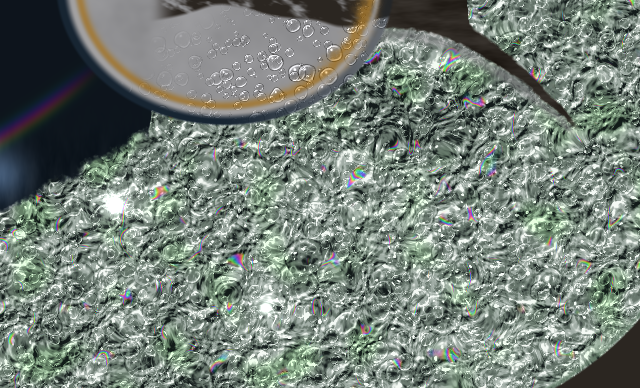
A Shadertoy shader for this texture:

```glsl
const vec2 LIGHT = vec2(-0.5, 0.86);
const vec3 NAVY = vec3(0.05, 0.08, 0.11);
const vec3 BROWN = vec3(0.17, 0.15, 0.13);
const vec3 AMBER = vec3(0.60, 0.43, 0.15);
const vec3 SILVER = vec3(0.57, 0.57, 0.58);

vec2 hash2(vec2 p) {
  vec3 h = fract(p.xyx * vec3(0.1031, 0.1030, 0.0973));
  h += dot(h, h.yzx + 33.33);
  return fract((h.xx + h.yz) * h.zy);
}

float corner(vec2 cell, vec2 offset) {
  return dot(hash2(cell) * 2.0 - 1.0, offset);
}

// Gradient noise
float noise(vec2 p) {
  vec2 i = floor(p), f = p - i, e = vec2(1, 0);
  vec2 u = f * f * (3.0 - 2.0 * f);
  float low = mix(corner(i, f), corner(i + e, f - e), u.x);
  float high = mix(corner(i + e.yx, f - e.yx), corner(i + 1.0, f - 1.0), u.x);
  return 1.4 * mix(low, high, u.y);
}

float fbm(vec2 p) {
  float sum = 0.0, amp = 0.6;
  for (int i = 0; i < 4; i++) {
    sum += amp * noise(p);
    p = mat2(1.6, 1.2, -1.2, 1.6) * p + 7.3;
    amp *= 0.6;
  }
  return sum;
}

vec2 warp(vec2 p) { return vec2(noise(p), noise(p + 19.7)); }

float gauss(float x) { return exp(-x * x); }

float below(float edge, float soft, float x) {
  return 1.0 - smoothstep(edge - soft, edge + soft, x);
}

vec3 rainbow(float t) {
  return 0.5 + 0.5 * cos(6.2832 * (t + vec3(0.0, 0.33, 0.67)));
}

// Tone ramp of the wet green glass
vec3 glassColor(float v) {
  vec3 c = mix(vec3(0.07, 0.10, 0.10), vec3(0.41, 0.47, 0.43), smoothstep(0.0, 0.42, v));
  c = mix(c, vec3(0.63, 0.68, 0.65), smoothstep(0.42, 0.68, v));
  return mix(c, vec3(0.96, 0.98, 0.96), smoothstep(0.7, 1.1, v));
}

// Scattered bubbles drawn over the tone v
float bubbles(vec2 p, float v, float scale, float share, float clearness, float px) {
  vec2 g = p * scale, home = floor(g);
  vec2 bend = 0.09 * warp(g * 1.7);
  float ripple = noise(g * 5.0 + 14.0 * bend);
  for (int k = 0; k < 9; k++) {
    vec2 id = home + vec2(k % 3, k / 3) - 1.0;
    vec2 place = hash2(id + scale), kind = hash2(id + scale + 57.0);
    float radius = mix(0.22, 0.56, kind.x);
    vec2 q = (g - id - 0.5 - 0.7 * (place - 0.5) + bend) / radius;
    float d = length(q), facing = dot(q, LIGHT) / max(d, 0.01);
    float tone = mix(0.08, 0.46, kind.y) + 0.28 * d * d * d;
    tone += 0.5 * gauss((ripple - 0.3 * q.x) / 0.12) * smoothstep(0.1, 0.8, d);
    tone = mix(tone, v, clearness);
    tone += 0.45 * gauss((d - 0.8) / 0.09) * smoothstep(0.3, 0.9, abs(facing));
    tone += 0.8 * gauss(length(q - 0.5 * LIGHT) / 0.13);
    tone -= 0.3 * gauss((d - 0.96) / 0.07);
    float cover = below(1.0, px * scale / radius, d) * step(fract(place.x * 7.0 + kind.y), share);
    v = mix(v, tone, 0.88 * cover);
  }
  return v;
}

vec3 foam(vec2 p, float px) {
  vec2 w = warp(p * 13.0), g = p * 26.0 + 0.8 * w;
  float relief = fbm(g) - fbm(g + 0.22 * LIGHT);
  float v = 0.42 + 0.9 * relief;
  v = bubbles(p, v, 9.5, 0.8, 0.1, px);
  v = bubbles(p + 3.1, v, 19.0, 0.5, 0.25, px);
  v = bubbles(p + 5.7, v, 38.0, 0.35, 0.4, px);
  float lit = gauss(length((p - vec2(1.1, 0.32)) / vec2(0.6, 0.35)));
  float shade = gauss(length((p - vec2(1.05, 0.7)) / vec2(0.3, 0.12)));
  v += 0.1 * lit - 0.13 * shade + 0.12 * noise(p * 5.0) + 0.55 * relief;

  // Bright filaments and tiny glints
  float thread = noise(p * 34.0 + 1.7 * w);
  v += 0.33 * gauss(thread / 0.07) * smoothstep(-0.1, 0.4, noise(p * 21.0 + 4.0));
  v += (0.5 + 0.5 * lit) * smoothstep(0.38, 0.6, noise(p * 85.0 + 2.0 * w));
  float green = smoothstep(0.0, 0.5, noise(p * 8.0 + 31.0));
  vec3 color = glassColor(v) * mix(vec3(1), vec3(0.95, 1.07, 0.92), green);

  // Short iridescent streaks
  float film = noise(p * vec2(24, 12) + 1.2 * w + 8.0);
  float patchy = smoothstep(0.22, 0.45, noise(p * 17.0 + 43.0));
  vec3 hue = 0.15 + 0.85 * rainbow(film * 5.0 + 2.0 * w.x);
  return mix(color, hue, 0.75 * patchy * gauss(film / 0.09));
}

// Dark table with a faint spectrum
vec3 backdrop(vec2 p) {
  float band = (p.y - 0.645 - 0.6 * p.x - 0.5 * p.x * p.x) / 0.028;
  vec3 c = NAVY + 0.22 * rainbow(0.3 * band + 0.1) * gauss(band) * below(0.2, 0.1, p.x);
  c += vec3(0.22, 0.28, 0.36) * gauss(length(p - vec2(0, 0.55)) / 0.065);
  return c + 0.07 * fbm(p * vec2(30, 9)) * below(0.6, 0.15, p.y);
}

// Silver dish with bubbles, folds and a banded rim
vec3 dish(vec2 p, float e, float px) {
  float v = 0.57 + 0.08 * fbm(p * 5.0);
  float crowd = smoothstep(-0.25, 0.1, p.x - p.y + 0.25 + 0.2 * noise(p * 7.0));
  float tone = bubbles(p, v, 23.0, 0.65, 0.8, px);
  tone = mix(v, bubbles(p + 2.0, tone, 42.0, 0.4, 0.8, px), crowd);
  vec3 c = SILVER * tone / 0.57;
  float swoosh = p.y - 0.955 - 0.025 * sin(p.x * 11.0 + 1.5) - 0.02 * noise(p * 8.0);
  vec3 folds = mix(BROWN, SILVER, smoothstep(0.0, 0.5, fbm(p * vec2(5, 22) + p.x * 6.0)));
  c = mix(c, folds, smoothstep(-0.004, 0.008, swoosh) * smoothstep(0.38, 0.46, p.x));
  float right = smoothstep(0.55, 0.95, p.x);
  float rim = e + 0.048 + 0.02 * right * fbm(p * 24.0);
  c = mix(c, AMBER + 0.5 * tone - 0.25, 0.85 * gauss(rim / mix(0.011, 0.02, right)));
  c = mix(c, SILVER * 1.15, 0.7 * gauss((e + 0.033) / 0.007));
  return mix(c, NAVY * 1.8, smoothstep(-0.03, -0.012, e) * (1.0 - 0.6 * right));
}

void mainImage(out vec4 fragColor, in vec2 fragCoord) {
  float px = 1.0 / iResolution.y;
  vec2 p = fragCoord * px;
  float e = 0.36 * (length((p - vec2(0.58, 1.043)) / vec2(0.435, 0.365)) - 1.0);
  float ragged = 0.035 * fbm(p * 18.0);
  float shore = p.y - 0.45 - 0.55 * p.x + ragged - smoothstep(0.38, 0.46, p.x);
  vec3 color = mix(backdrop(p), foam(p, px), below(0.0, 0.012, shore));

  // Brown gap tapering into the foam, with a pale lip
  float t = max(p.x - 1.03, 0.0);
  float gap = p.y - 0.97 + 1.03 * pow(t, 1.6) + 0.4 * ragged;
  float width = mix(0.045, 0.008, min(t / 0.46, 1.0));
  float span = smoothstep(0.9, 0.98, p.x) * below(1.48, 0.02, p.x);
  float top = width + below(1.19, 0.02, p.x);
  color = mix(color, SILVER * 0.85, 0.65 * span * gauss((gap + width + 0.015) / 0.018));
  float hollow = span * below(top, 0.006, gap) * below(width, 0.005, -gap);
  color = mix(color, BROWN + 0.12 * fbm(p * vec2(6, 25)), hollow);
  color = mix(color, dish(p, e, px), below(0.0, 0.004, e));

  // Outer glass edge in the lower corner
  float bowl = length(p - vec2(1.0, 0.75)) - 0.865, side = step(1.2, p.x);
  color = mix(color, BROWN, side * smoothstep(-0.003, 0.003, bowl));
  color = mix(color, vec3(0.4, 0.5, 0.42), 0.7 * side * gauss((bowl + 0.008) / 0.005));

  // Two sun glints
  for (float i = 0.0; i < 2.0; i++) {
    float d = length(p - mix(vec2(0.294, 0.472), vec2(0.685, 0.206), i)) / mix(0.019, 0.011, i);
    color += 1.3 * gauss(d) + 0.2 * gauss(d / 3.0);
  }
  fragColor = vec4(clamp(color, 0.0, 1.0), 1.0);
}
```
